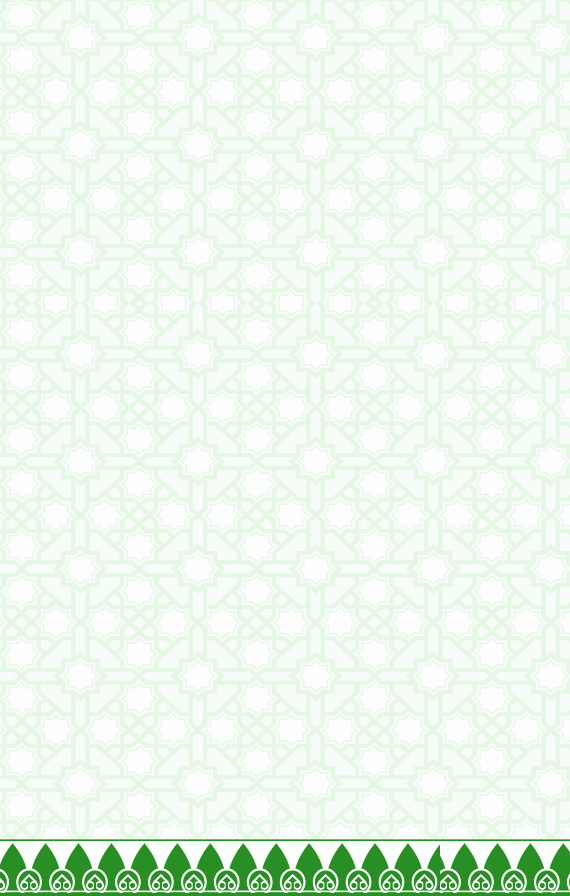
Write a Shadertoy shader that draws this pattern.

```glsl
#define CELL vec2(0.2063, 0.1199)
#define STAR_X 0.1410
#define SEAM_Y 0.6615
#define SEAM_GAP 0.0566
#define STRAP 0.0195
#define LEAF 0.0578
#define ASPECT 1.5706
#define PAPER vec3(0.973, 0.990, 0.971)
#define MINT vec3(0.906, 0.970, 0.902)
#define STAR_WHITE vec3(0.987, 0.991, 0.987)
#define GREEN vec3(0.16, 0.56, 0.14)

// Antialiased coverage of the region d < 0
float cover(float d, float px) {
    return 1.0 - smoothstep(-0.6 * px, 0.6 * px, d);
}

float segment(vec2 p, vec2 a, vec2 b) {
    vec2 ab = b - a;
    return length(p - a - ab * clamp(dot(p - a, ab) / dot(ab, ab), 0.0, 1.0));
}

// Eight pointed star: union of an upright and a turned square
float star(vec2 p) {
    p = abs(p);
    return min(max(p.x, p.y), (p.x + p.y) * 0.70711);
}

// Interlaced stars on the corners and centres of octagons
vec3 lattice(vec2 uv, float px) {
    vec2 cell = vec2(uv.x - STAR_X, abs(uv.y - SEAM_Y) - SEAM_GAP) / CELL;
    vec2 q = abs(fract(cell + 0.5) - 0.5);
    if (q.y > q.x) q = q.yx;

    float s = min(star(q), star(q - vec2(0.5, 0.2071)));
    float strap = abs(s - 0.1464);

    // Long hexagon on the axis, open kite on the diagonal
    strap = min(strap, segment(q, vec2(0.1464, 0.0607), vec2(0.3536, 0.0607)));
    strap = min(strap, segment(q, vec2(0.2929, 0.2071), vec2(0.25)));

    // Crossing between four stars
    strap = min(strap, segment(q, vec2(0.5, 0.4142), vec2(0.4571)));

    vec3 color = mix(PAPER, MINT, cover(strap - STRAP, px));
    color = mix(color, MINT, cover(s - 0.106, px));
    return mix(color, STAR_WHITE, cover(s - 0.094, px));
}

// One period of the leaf border; x = 0 lies midway between two leaves
float leafBorder(vec2 p, float px) {
    float x = abs(fract(p.x) - 0.5);
    float t = clamp((p.y - 0.42) / 1.18, 0.0, 1.0);
    float leaf = max((x - 0.47 * (1.0 - pow(t, 2.1))) * 0.8, p.y - 1.6);
    float ink = cover(leaf, px);

    // Round palmette between neighbouring leaves
    vec2 c = vec2(0.5 - x, p.y - 0.42);
    float disc = length(c * vec2(1.0, 0.92));
    ink = mix(ink, 0.0, cover(disc - 0.39, px));
    ink = mix(ink, 1.0, cover(disc - 0.325, px));
    float curl = abs(length(c - vec2(0.14, -0.10)) - 0.105) - 0.028;
    float arch = segment(c, vec2(0.21, 0.0), vec2(0.0, 0.21)) - 0.03;
    ink = mix(ink, 0.0, cover(min(curl, arch), px));
    float stem = segment(c, vec2(0.0, -0.35), vec2(0.0, 0.08)) - 0.035;
    ink = mix(ink, 1.0, cover(stem, px));

    // Base band with a pale groove
    ink = mix(ink, 0.0, cover(abs(p.y - 0.14) - 0.025, px));
    return mix(ink, 1.0, cover(p.y - 0.095, px));
}

void mainImage(out vec4 fragColor, in vec2 fragCoord) {
    vec2 uv = fragCoord / iResolution.xy;
    vec3 color = lattice(uv, 1.0 / (iResolution.x * CELL.x));

    vec2 border = vec2(uv.x, uv.y * ASPECT) / LEAF;
    float px = 1.0 / (iResolution.x * LEAF);
    color = mix(color, vec3(0.99, 1.0, 0.99), cover(border.y - 1.73, px));

    // The last leaves follow a shifted repeat
    float shift = uv.x > 0.772 ? 0.284 : 0.0;
    float ink = leafBorder(border + vec2(0.117 + shift, 0.0), px);
    ink = max(ink, cover(abs(border.y - 1.69) - 0.027, px));
    fragColor = vec4(mix(color, GREEN, ink), 1.0);
}
```
